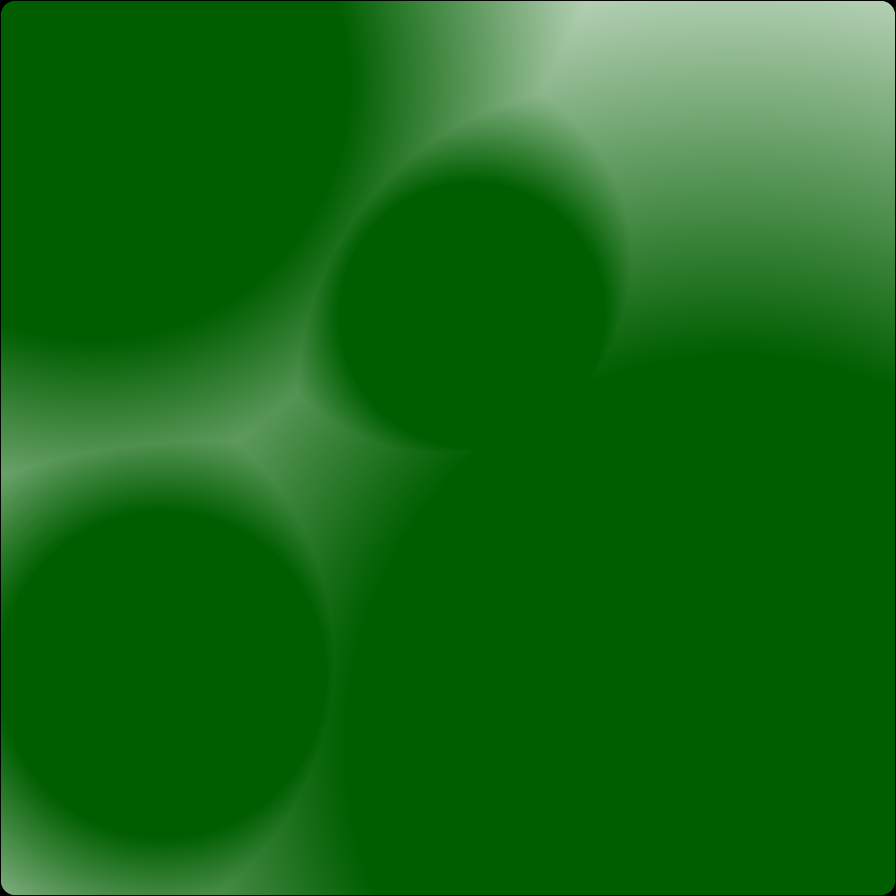
Give the GLSL for this background, as a three.js fragment shader.

```glsl
varying vec2 vUv;

const vec3 DEEP_GREEN = vec3(0.0, 0.37, 0.0);
const vec3 MIST = vec3(1.0);
const vec3 FRAME = vec3(0.0);
const float MIST_STRENGTH = 0.74;
const float CORNER_RADIUS = 0.016;
const float FRAME_WIDTH = 0.001;

// Distance from a disc's rim, measured in its own radii
float discDistance(vec2 p, vec2 center, float radius) {
  return max(length(p - center) / radius - 1.0, 0.0);
}

// Signed distance to a rounded box centred on the origin
float roundedBox(vec2 p, vec2 halfSize, float radius) {
  vec2 q = abs(p) - halfSize + radius;
  return length(max(q, 0.0)) + min(max(q.x, q.y), 0.0) - radius;
}

// Weighted cellular field: the relatively nearest disc wins
float cellField(vec2 p) {
  float upperLeft = discDistance(p, vec2(0.104, 0.906), 0.2865);
  float middle = discDistance(p, vec2(0.527, 0.648), 0.1484);
  float lowerLeft = discDistance(p, vec2(0.182, 0.247), 0.1823);
  float lowerRight = discDistance(p, vec2(0.820, 0.169), 0.435);
  return min(min(upperLeft, middle), min(lowerLeft, lowerRight));
}

void main() {
  // Mist thickens away from the discs
  float mist = clamp(cellField(vUv) * MIST_STRENGTH, 0.0, 1.0);
  vec3 color = mix(DEEP_GREEN, MIST, mist);

  // Thin dark frame with rounded corners
  float edge = roundedBox(vUv - 0.5, vec2(0.5 - FRAME_WIDTH), CORNER_RADIUS);
  float blur = 0.5 * max(fwidth(vUv.x), fwidth(vUv.y));
  color = mix(color, FRAME, smoothstep(-blur, blur, edge));

  gl_FragColor = vec4(color, 1.0);
}
```
